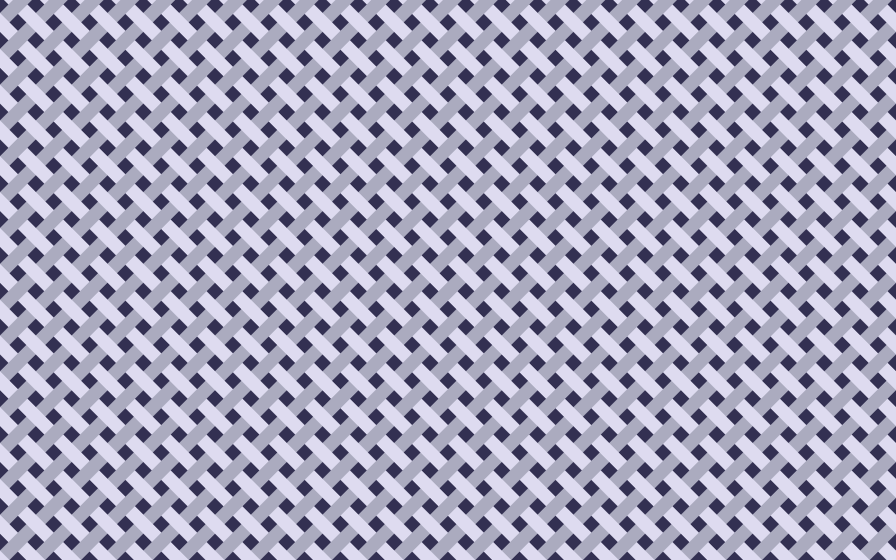
Reproduce this pattern procedurally as a Shadertoy shader.

```glsl
const float REPEATS_ACROSS = 25.0;
const float STRAND_WIDTH = 0.53; // share of the strand spacing
const vec2 PHASE = vec2(0.0);    // weave offset, in repeats
const vec3 LIGHT_STRAND = vec3(0.87, 0.86, 0.94);
const vec3 GREY_STRAND = vec3(0.67, 0.67, 0.75);
const vec3 BACKGROUND = vec3(0.20, 0.19, 0.32);

void mainImage(out vec4 fragColor, in vec2 fragCoord) {
    // Diagonal axes: strand centres lie on whole numbers
    vec2 p = fragCoord / iResolution.x * REPEATS_ACROSS + PHASE;
    vec2 diagonal = vec2(p.x + p.y, p.x - p.y);
    vec2 strand = floor(diagonal + 0.5);

    // Smoothed coverage of the falling (x) and rising (y) strands
    float pixel = sqrt(2.0) * REPEATS_ACROSS / iResolution.x;
    vec2 inside = 0.5 * STRAND_WIDTH - abs(diagonal - strand);
    vec2 coverage = clamp(0.5 + inside / pixel, 0.0, 1.0);

    // Plain weave: the upper strand alternates at each crossing
    bool lightOnTop = mod(strand.x + strand.y, 2.0) < 0.5;
    vec3 lightOver = mix(mix(BACKGROUND, GREY_STRAND, coverage.y), LIGHT_STRAND, coverage.x);
    vec3 greyOver = mix(mix(BACKGROUND, LIGHT_STRAND, coverage.x), GREY_STRAND, coverage.y);
    fragColor = vec4(lightOnTop ? lightOver : greyOver, 1.0);
}
```
